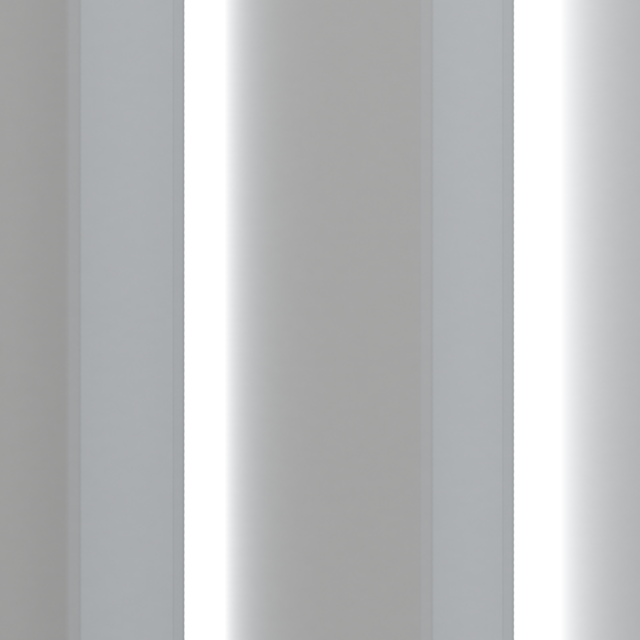
Give the GLSL for this texture, as a three.js fragment shader.

```glsl
// Brushed metal cladding: two vertical folds with seams, sharp white highlights and soft falloff
varying vec2 vUv;

const vec3 PANEL_GREY = vec3(0.645, 0.645, 0.643);
const vec3 BAND_GREY = vec3(0.667, 0.678, 0.688);
const vec3 GLARE_WHITE = vec3(1.0);
const float FOLD_COUNT = 2.0;
const float FOLD_PITCH = 0.515;
const float FIRST_EDGE = 0.288;

float hash(vec2 p) {
  return fract(sin(dot(p, vec2(127.1, 311.7))) * 43758.55);
}

float noise(vec2 p) {
  vec2 i = floor(p);
  vec2 f = fract(p);
  f = f * f * (3.0 - 2.0 * f);
  float low = mix(hash(i), hash(i + vec2(1.0, 0.0)), f.x);
  float high = mix(hash(i + vec2(0.0, 1.0)), hash(i + vec2(1.0, 1.0)), f.x);
  return mix(low, high, f.y);
}

float stepSoft(float edge, float softness, float x) {
  return smoothstep(edge - softness, edge + softness, x);
}

float line(float x, float center, float halfWidth) {
  return 1.0 - smoothstep(0.0, halfWidth, abs(x - center));
}

// Raised strip between the seam and the bright edge; d is the distance from the edge
vec3 stripColor(float d, float width, float brightness) {
  float across = clamp(1.0 + d / width, 0.0, 1.0);
  float bulge = 0.012 * sin(3.14159 * across) - 0.006;
  float lip = stepSoft(-0.016, 0.003, d);
  vec3 color = BAND_GREY + brightness + bulge;
  color -= 0.012 * lip + 0.022 * line(d, -0.017, 0.003);
  return color - 0.04 * line(d, -0.001, 0.004);
}

// Flat highlight that decays into the next panel
vec3 glareColor(float d, float flatWidth, float falloff, vec3 base) {
  float glow = exp(-max(d - flatWidth, 0.0) / falloff);
  vec3 coolTint = vec3(-0.006, 0.0, 0.008) * 4.0 * glow * (1.0 - glow);
  return mix(base, GLARE_WHITE, glow) + coolTint;
}

void main() {
  float x = vUv.x;
  float y = vUv.y;

  // Left panel, slightly darker toward its seam
  vec3 color = PANEL_GREY - 0.018 - 0.022 * smoothstep(0.0, 0.1, x);

  for (float i = 0.0; i < FOLD_COUNT; i++) {
    float teeth = 0.0008 * (abs(fract(y * 95.0) - 0.5) - 0.25);
    float edge = FIRST_EDGE + i * FOLD_PITCH + teeth;
    float d = x - edge;
    float stripWidth = mix(0.163, 0.128, i);
    float flatWidth = mix(0.063, 0.073, i);
    float falloff = mix(0.034, 0.062, i);

    // Double seam: a pale ledge followed by a fine dark groove
    float ledge = stepSoft(-stripWidth - 0.021, 0.003, d);
    color = mix(color, mix(color, BAND_GREY, 0.45), ledge);
    color -= 0.015 * line(d, -stripWidth - 0.019, 0.004);

    vec3 strip = stripColor(d, stripWidth, 0.014 * i);
    color = mix(color, strip, stepSoft(-stripWidth, 0.003, d));
    color -= 0.025 * line(d, -stripWidth, 0.004);

    vec3 nextPanel = PANEL_GREY + vec3(0.018, 0.019, 0.021) * i;
    vec3 glare = glareColor(d, flatWidth, falloff, nextPanel);
    color = mix(color, glare, stepSoft(0.0, 0.0015, d));
  }

  // Gentle vertical shading and faint mottling, hidden inside the glare
  float matte = 1.0 - smoothstep(0.85, 1.0, color.g);
  float mottling = noise(vUv * vec2(60.0, 90.0)) - 0.5;
  float grain = noise(vUv * 300.0) - 0.5;
  color += matte * (0.018 * (y - 0.45) + 0.005 * mottling + 0.005 * grain);

  gl_FragColor = vec4(clamp(color, 0.0, 1.0), 1.0);
}
```
